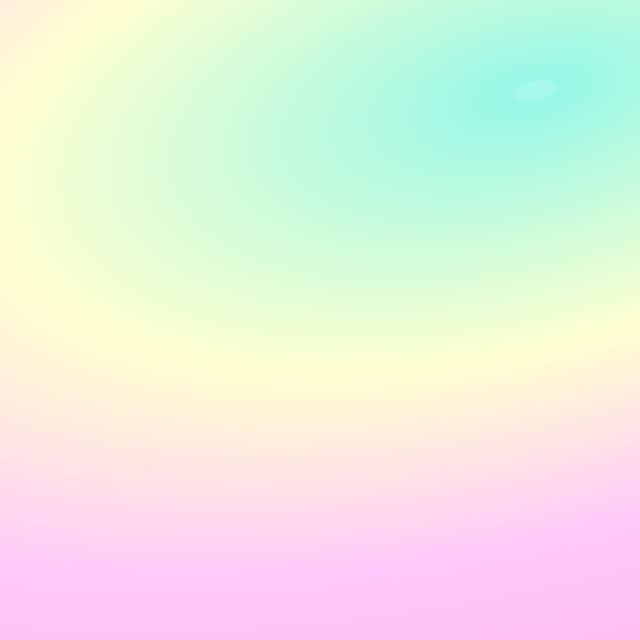
Reproduce this background procedurally as a Shadertoy shader.

```glsl
// Coordinates along the axes of an ellipse tilted up to the right
vec2 tilt(vec2 p, float angle) {
    float c = cos(angle), s = sin(angle);
    return vec2(c * p.x + s * p.y, c * p.y - s * p.x);
}

// Size of the nested ellipse through p; centres drift away from the focus
float focalRadius(vec2 p, vec2 focus, vec2 drift, vec2 axes) {
    vec2 q = tilt(p - focus, 0.227) / axes;
    vec2 d = tilt(drift, 0.227) / axes;
    float along = dot(q, d);
    float k = 1.0 - dot(d, d);
    return (sqrt(along * along + k * dot(q, q)) - along) / k;
}

vec3 pastelRamp(float t) {
    vec3 aqua   = vec3(0.575, 0.970, 0.910);
    vec3 lemon  = vec3(1.000, 1.000, 0.820);
    vec3 orchid = vec3(1.000, 0.785, 0.980);
    vec3 rose   = vec3(1.000, 0.720, 0.930);
    vec3 color = mix(aqua, lemon, clamp(t, 0.0, 1.0));
    color = mix(color, orchid, clamp((t - 1.0) / 0.75, 0.0, 1.0));
    return mix(color, rose, clamp((t - 1.75) / 0.75, 0.0, 1.0));
}

void mainImage(out vec4 fragColor, in vec2 fragCoord) {
    vec2 uv = fragCoord / iResolution.xy;

    // Off-centre elliptical gradient
    float t = focalRadius(uv, vec2(0.840, 0.859), vec2(-0.052, -0.021), vec2(0.815, 0.388));
    vec3 color = pastelRamp(t);

    // Small pale oval near the focus
    vec2 oval = tilt(uv - vec2(0.836, 0.858), 0.22) / vec2(0.0345, 0.0150);
    float edge = (length(oval) - 1.0) * 0.0150;
    float pixel = 1.0 / iResolution.y;
    color = mix(color, vec3(1.0), 0.16 * (1.0 - smoothstep(-pixel, pixel, edge)));

    fragColor = vec4(color, 1.0);
}
```
